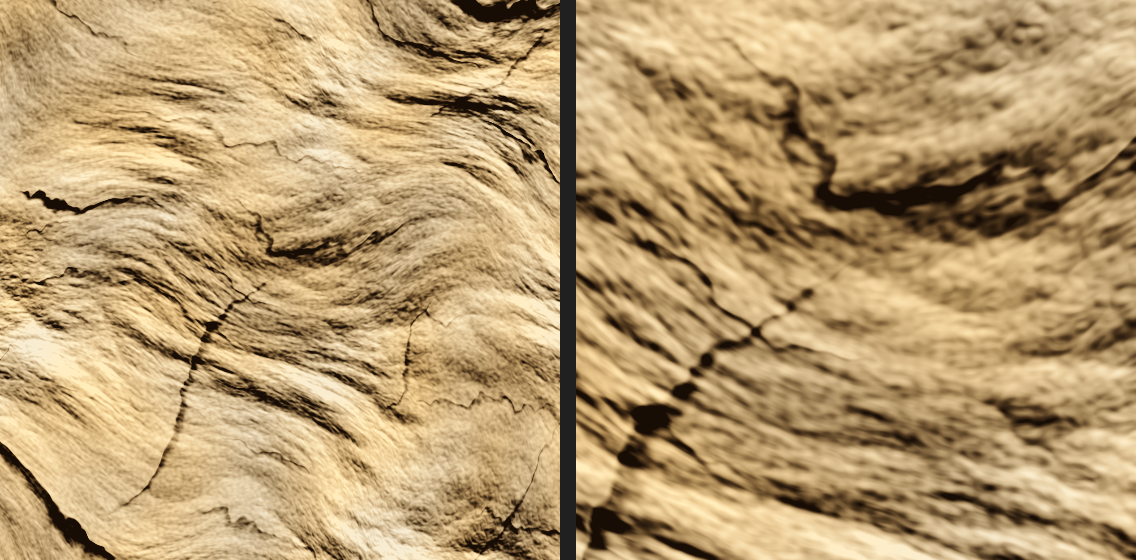
Left, the full canvas; right, a detail of the centre.
Give the GLSL for this texture, as a Shadertoy shader.

```glsl
const int TONE_COUNT = 7;
const vec3 TONES[TONE_COUNT] = vec3[](
    vec3(0.09, 0.05, 0.02), vec3(0.30, 0.21, 0.11), vec3(0.52, 0.40, 0.24),
    vec3(0.68, 0.56, 0.37), vec3(0.81, 0.69, 0.50), vec3(0.92, 0.81, 0.62),
    vec3(1.00, 0.93, 0.77));
const float STOPS[TONE_COUNT] = float[](-2.5, -1.8, -1.25, -0.68, 0.0, 0.93, 2.3);

const vec2 LIGHT_DIR = vec2(0.3, 0.954);
const float LIGHT_STEP = 0.0018;
const float RELIEF_GAIN = 0.15;
const float EXPOSURE = 0.25;
const float STRATA_ANGLE = 0.42;
const float STRATA_STRETCH = 0.5;
const float BASE_FREQUENCY = 5.0;
const float OCTAVE_GAIN = 0.48;
const int OCTAVES = 6;
const float WARP_SIZE = 0.2;
const float WARP_FREQUENCY = 2.2;
const float PATCH_STRENGTH = 1.5;
const float GRAIN_STRENGTH = 0.8;
const float GRAIN_FREQUENCY = 130.0;
const float EDGE = 0.005;

mat2 rotation(float a) {
    return mat2(cos(a), sin(a), -sin(a), cos(a));
}

float hash(vec2 cell) {
    vec3 k = fract(cell.xyx * vec3(0.1031, 0.1030, 0.0973));
    k += dot(k, k.yzx + 33.33);
    return fract((k.x + k.y) * k.z);
}

float cornerSlope(vec2 cell, vec2 offset) {
    float angle = 6.28318 * hash(cell);
    return dot(vec2(cos(angle), sin(angle)), offset);
}

float gradientNoise(vec2 p) {
    vec2 cell = floor(p);
    vec2 f = p - cell;
    vec2 blend = f * f * f * (f * (f * 6.0 - 15.0) + 10.0);
    vec2 right = vec2(1, 0), up = vec2(0, 1);
    float low = mix(cornerSlope(cell, f), cornerSlope(cell + right, f - right), blend.x);
    float high = mix(cornerSlope(cell + up, f - up), cornerSlope(cell + 1.0, f - 1.0), blend.x);
    return mix(low, high, blend.y);
}

vec2 warp(vec2 p) {
    vec2 q = p * WARP_FREQUENCY;
    return p + WARP_SIZE * vec2(gradientNoise(q + 17.3), gradientNoise(q + 41.7));
}

// Creased lumps, drawn out along the strata
float rockHeight(vec2 p) {
    vec2 q = rotation(STRATA_ANGLE) * warp(p) * vec2(STRATA_STRETCH, 1.0);
    q = q * BASE_FREQUENCY + 60.0;
    float height = 0.0, amplitude = 1.0;
    for (int i = 0; i < OCTAVES; i++) {
        float n = gradientNoise(q);
        height += amplitude * sqrt(n * n + 0.002);
        q = rotation(0.35) * q * 2.0 + 9.7;
        amplitude *= OCTAVE_GAIN;
    }
    return height;
}

// Broken overhangs: x is the deep shadow, y the soft shade beneath it
vec2 ledgeShade(vec2 p, float slope, float spacing, float width, float seed) {
    float ragged = 0.035 * gradientNoise(p * 9.0 + seed)
                 + 0.018 * gradientNoise(p * 28.0 + seed)
                 + 0.008 * gradientNoise(p * 65.0 + seed);
    float bend = 0.04 * sin(p.x * 5.0 + seed);
    float level = (p.y + slope * p.x + bend + ragged) / spacing + seed;
    float id = ceil(level);
    float below = (id - level) * spacing / sqrt(1.0 + slope * slope);
    float presence = smoothstep(-0.05, 0.32,
        gradientNoise(vec2(p.x * 3.2 + id * 7.3, id * 5.37 + seed)));
    float reach = width * presence;
    float lip = smoothstep(0.0, EDGE, below);
    float core = lip * (1.0 - smoothstep(0.5 * reach, reach + EDGE, below));
    core *= smoothstep(0.0, 0.25, presence);
    float shade = lip * presence * exp(-below / (1.6 * width));
    return vec2(core, shade);
}

void mainImage(out vec4 fragColor, in vec2 fragCoord) {
    vec2 p = fragCoord / iResolution.y;
    vec2 bent = warp(p);

    // Slope towards the light, rougher in some areas
    vec2 lightOffset = LIGHT_DIR * LIGHT_STEP;
    float facing = (rockHeight(p - lightOffset) - rockHeight(p + lightOffset))
                 / (2.0 * LIGHT_STEP);
    float roughness = mix(0.65, 1.25, smoothstep(-0.25, 0.25, gradientNoise(p * 3.5 + 5.2)));
    float tone = EXPOSURE + RELIEF_GAIN * roughness * facing;

    // Broad stains and fine grit
    tone += PATCH_STRENGTH * gradientNoise(bent * 3.0 + 23.1);
    tone += PATCH_STRENGTH * 0.5 * gradientNoise(bent * 9.0 + 71.4);
    tone += GRAIN_STRENGTH * gradientNoise(p * GRAIN_FREQUENCY);

    // Large ledges, small ledges and cross cracks
    vec2 large = ledgeShade(bent, 0.45, 0.31, 0.042, 0.4);
    vec2 small = ledgeShade(bent, 0.28, 0.12, 0.013, 3.7);
    vec2 crossing = ledgeShade(bent, -1.1, 0.42, 0.015, 8.2);
    tone -= 3.0 * large.x + 0.9 * large.y;
    tone -= 1.5 * small.x + 0.4 * small.y;
    tone -= 1.7 * crossing.x + 0.5 * crossing.y;

    // Tone to sunlit earth colours
    vec3 color = TONES[0];
    for (int i = 1; i < TONE_COUNT; i++) {
        float t = clamp((tone - STOPS[i - 1]) / (STOPS[i] - STOPS[i - 1]), 0.0, 1.0);
        color = mix(color, TONES[i], t);
    }
    color *= 1.0 + vec3(-0.06, 0.0, 0.16) * gradientNoise(bent * 6.0 + 88.0);
    fragColor = vec4(color, 1.0);
}
```
